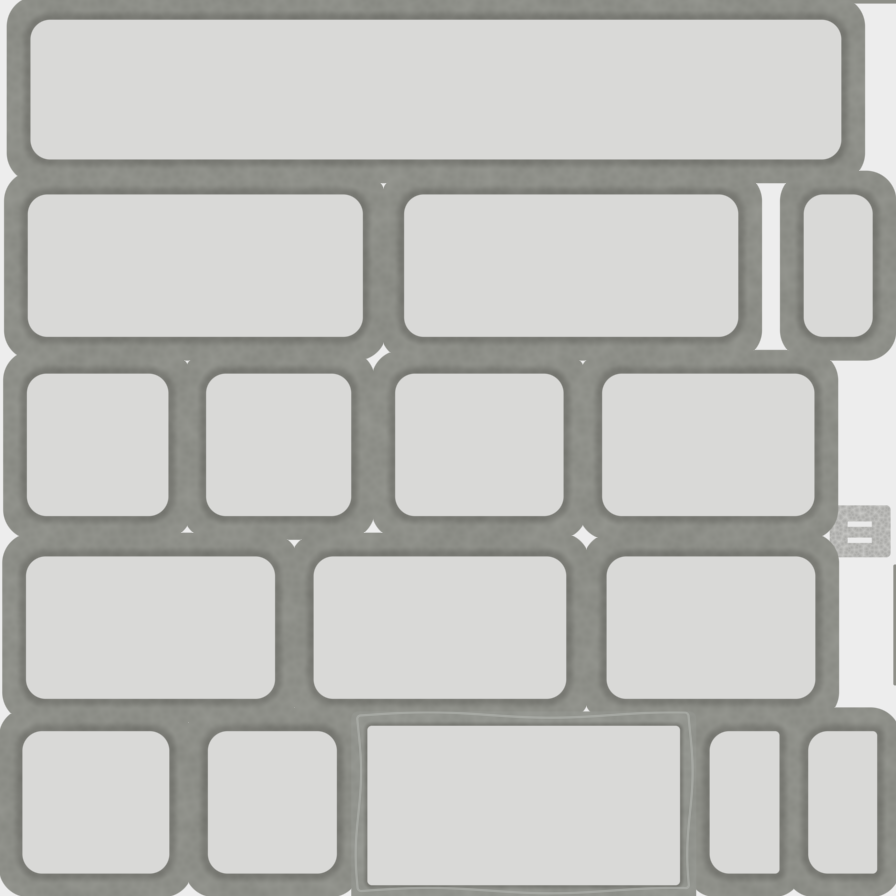
A three.js fragment shader for this pattern:

```glsl
// Rows of pale rounded keys set in mottled grey frames, with light gaps between them.
varying vec2 vUv;

// Signed distance to a rounded box given by its left/bottom and right/top corners.
float roundBox(vec2 p, vec2 low, vec2 high, float radius) {
  vec2 q = abs(p - 0.5 * (low + high)) - 0.5 * (high - low) + radius;
  return length(max(q, 0.0)) + min(max(q.x, q.y), 0.0) - radius;
}

float fill(float d) {
  return 1.0 - smoothstep(-0.001, 0.001, d);
}

vec2 hash2(vec2 cell) {
  return fract(sin(vec2(dot(cell, vec2(127.1, 311.7)), dot(cell, vec2(269.5, 183.3)))) * 4375.85);
}

// Cellular noise: distance to the nearest scattered point.
float cellular(vec2 p) {
  float nearest = 1.0;
  for (int y = -1; y <= 1; y++) {
    for (int x = -1; x <= 1; x++) {
      vec2 cell = floor(p) + vec2(float(x), float(y));
      nearest = min(nearest, length(cell + hash2(cell) - p));
    }
  }
  return nearest;
}

// Adds a row of up to four keys; dist holds the nearest face (x) and frame (y).
// Faces starting right of squareFrom have squared right corners.
void addRow(vec2 p, float bottom, float top, vec4 starts, vec4 ends, float squareFrom, inout vec2 dist) {
  for (int i = 0; i < 4; i++) {
    vec2 low = vec2(starts[i], bottom);
    vec2 high = vec2(ends[i], top);
    bool squared = low.x > squareFrom && p.x > 0.5 * (low.x + high.x);
    float face = roundBox(p, low, high, squared ? 0.005 : 0.022);
    float frame = roundBox(p, low - 0.0265, high + 0.0265, 0.034);
    dist = min(dist, vec2(face, frame));
  }
}

void main() {
  vec2 p = vUv;
  vec3 faceColor = vec3(0.85, 0.85, 0.843);
  vec3 darkFrame = vec3(0.475, 0.478, 0.455);
  vec3 midFrame = vec3(0.555, 0.56, 0.535);
  vec3 paleFrame = vec3(0.60, 0.61, 0.59);
  vec3 color = vec3(0.93);

  // Key layout, top row to bottom row; entries at 2.0 lie off the canvas.
  vec2 dist = vec2(1.0);
  addRow(p, 0.822, 0.978, vec4(0.034, 2, 2, 2), vec4(0.939, 2, 2, 2), 1.0, dist);
  addRow(p, 0.624, 0.783, vec4(0.031, 0.451, 0.897, 2), vec4(0.405, 0.824, 0.974, 2), 1.0, dist);
  addRow(p, 0.424, 0.583, vec4(0.030, 0.230, 0.441, 0.672), vec4(0.188, 0.392, 0.629, 0.909), 1.0, dist);
  addRow(p, 0.220, 0.379, vec4(0.029, 0.350, 0.677, 2), vec4(0.307, 0.632, 0.910, 2), 1.0, dist);
  addRow(p, 0.025, 0.184, vec4(0.025, 0.232, 0.792, 0.902), vec4(0.189, 0.376, 0.870, 0.979), 0.7, dist);

  // Mottled surface of the frames
  float mottle = 0.012 * sin(p.x * 61.0 + 3.0 * sin(p.y * 37.0)) * sin(p.y * 53.0 + 2.0 * sin(p.x * 29.0));
  mottle += 0.03 * (cellular(p * 90.0) - 0.45);

  // Slivers at the top and right borders
  float sliver = min(roundBox(p, vec2(0.68, 0.996), vec2(1.01, 1.02), 0.002),
                     roundBox(p, vec2(0.997, 0.235), vec2(1.02, 0.37), 0.002));
  color = mix(color, midFrame, fill(sliver));

  // Small speckled tab with two light slots
  float tab = roundBox(p, vec2(0.926, 0.378), vec2(0.994, 0.436), 0.005);
  vec3 tabColor = vec3(0.72, 0.72, 0.71) + 0.12 * (cellular(p * 220.0) - 0.45);
  for (int i = 0; i < 2; i++) {
    float y = 0.397 + 0.018 * float(i);
    float slot = roundBox(p, vec2(0.946, y - 0.003), vec2(0.973, y + 0.003), 0.001);
    tabColor = mix(tabColor, vec3(0.92), fill(slot));
  }
  color = mix(color, tabColor, fill(tab));

  // Frames, darkest beside the faces
  vec3 frameColor = mix(darkFrame, midFrame, smoothstep(0.002, 0.012, dist.x)) + mottle;
  color = mix(color, frameColor, fill(dist.y));
  color = mix(color, faceColor, fill(dist.x));

  // Wide bar in the bottom row, with a thin wavering outline
  float barFace = roundBox(p, vec2(0.410, 0.012), vec2(0.759, 0.190), 0.005);
  float barFrame = roundBox(p, vec2(0.392, -0.01), vec2(0.777, 0.206), 0.008);
  vec2 waver = 0.003 * vec2(sin(p.y * 34.0), sin(p.x * 23.0));
  float outline = abs(roundBox(p + waver, vec2(0.400, 0.006), vec2(0.770, 0.202), 0.004));
  vec3 barColor = mix(darkFrame, mix(midFrame, paleFrame, 0.4), smoothstep(0.0, 0.006, barFace)) + mottle;
  barColor = mix(barColor, vec3(0.68, 0.69, 0.67), 0.7 * (1.0 - smoothstep(0.0005, 0.002, outline)));
  color = mix(color, barColor, fill(barFrame));
  color = mix(color, faceColor, fill(barFace));

  gl_FragColor = vec4(color, 1.0);
}
```
